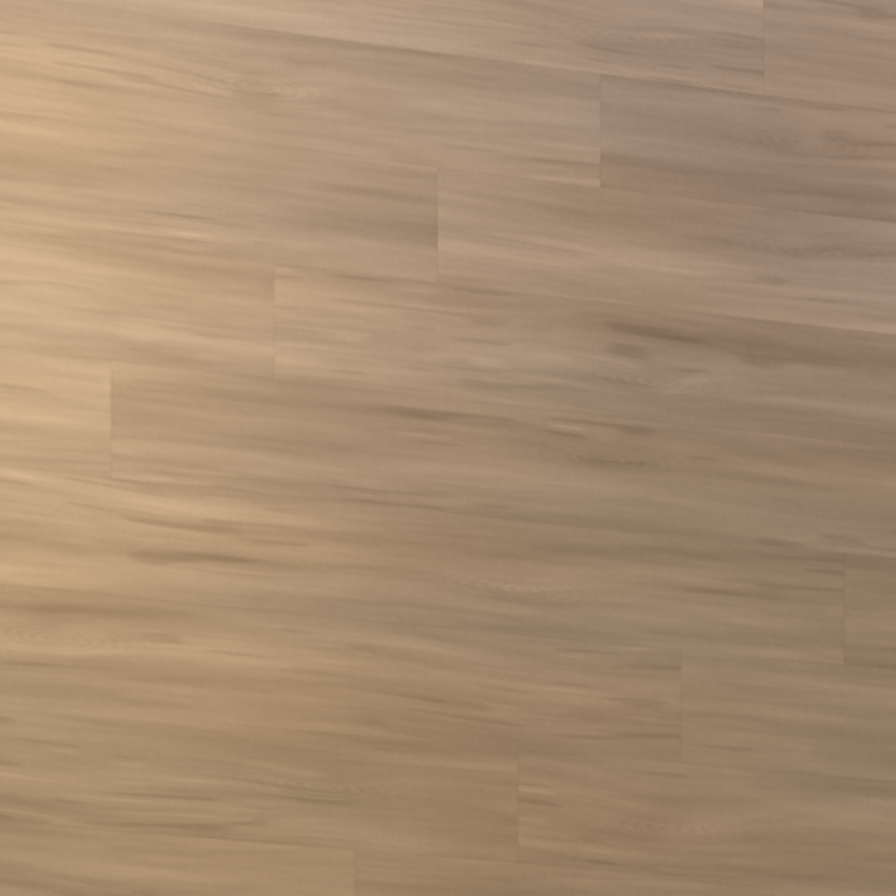
Give the GLSL for this texture, as a three.js fragment shader.

```glsl
// Pale oak floor: eight rows of long planks, slightly tilted, with stepped end joints.
// Each plank gets its own tone, stretched noise grain and a faint knot;
// warm light falls from the upper left over the whole floor.
varying vec2 vUv;

float hash(vec2 p) {
  return fract(sin(dot(p, vec2(127.1, 311.7))) * 43758.5453);
}

float noise(vec2 p) {
  vec2 i = floor(p), f = fract(p);
  f = f * f * (3.0 - 2.0 * f);
  return mix(mix(hash(i), hash(i + vec2(1.0, 0.0)), f.x),
             mix(hash(i + vec2(0.0, 1.0)), hash(i + 1.0), f.x), f.y);
}

float fbm(vec2 p) {
  float sum = 0.0, amp = 0.5;
  for (int i = 0; i < 4; i++) {
    sum += amp * noise(p);
    p = p * 2.03 + 17.3;
    amp *= 0.5;
  }
  return sum;
}

// Brightness offset of the wood at a point of the floor
float planks(vec2 uv) {
  // Rows fan out a little: steeper at the top than at the bottom
  float across = uv.y + uv.x * (0.08 + 0.06 * uv.y);
  float rowPos = (across - 0.084) / 0.132;
  float row = floor(rowPos);
  float along = uv.x - 0.306 - 0.182 * (row - 4.0);
  vec2 id = vec2(floor(along), row);
  vec2 local = vec2(fract(along), fract(rowPos));
  float seed = hash(id + 3.7);

  // Knot: grain lines bend around an elongated centre
  vec2 knot = vec2(0.15 + 0.7 * hash(id + 11.2), 0.3 + 0.4 * hash(id + 23.9));
  vec2 d = (local - knot) * vec2(1.0, 0.132);
  float reach = exp(-dot(d * vec2(13.0, 36.0), d * vec2(13.0, 36.0)));

  // Grain, from broad bands to fine fibres
  vec2 g = vec2(uv.x, across + 0.012 * reach) + seed * vec2(37.0, 19.0);
  g.y += 0.016 * (noise(g * vec2(4.0, 9.0)) - 0.5);
  float bands = fbm(g * vec2(2.2, 24.0)) - 0.47;
  float streaks = fbm(g * vec2(5.0, 75.0) + 40.0) - 0.47;
  float fibres = noise(g * vec2(24.0, 230.0)) - 0.5;
  float tone = 0.17 * bands + 0.11 * streaks + 0.02 * fibres;
  tone += 0.045 * (seed - 0.5);

  // Sparse dark pores and pale flecks
  float patchy = smoothstep(0.45, 0.75, noise(g * vec2(5.0, 22.0) + 9.0));
  float vein = noise(g * vec2(13.0, 150.0) + 71.0);
  tone += patchy * (0.04 * smoothstep(0.7, 0.95, vein) - 0.05 * smoothstep(0.3, 0.08, vein));

  // Faint arched rings and a shaded core
  float rings = sin(length(d * vec2(1.0, 4.0)) * 420.0 + 7.0 * bands);
  tone += reach * (0.014 * rings - 0.03 * smoothstep(0.4, 0.7, noise(g * vec2(22.0, 45.0))));

  // Thin soft seams between rows and at plank ends
  float sideGap = min(local.y, 1.0 - local.y) * 0.132;
  float endGap = min(local.x, 1.0 - local.x);
  tone -= 0.022 * (1.0 - smoothstep(0.0, 0.003, sideGap)) * noise(g * vec2(9.0, 3.0));
  tone -= 0.018 * (1.0 - smoothstep(0.0, 0.0025, endGap));
  return tone;
}

void main() {
  // Four nearby samples smooth the plank edges
  float tone = 0.0;
  for (int i = 0; i < 4; i++) {
    vec2 corner = vec2(mod(float(i), 2.0), floor(float(i) * 0.5)) - 0.5;
    tone += 0.25 * planks(vUv + corner * 0.0016);
  }

  // Light: warm glow at left, greyish rose at the top, brown at lower right
  vec3 lower = mix(vec3(0.66, 0.55, 0.42), vec3(0.575, 0.485, 0.385), smoothstep(0.0, 1.0, vUv.x));
  vec3 upper = mix(vec3(0.74, 0.63, 0.515), vec3(0.62, 0.53, 0.46), smoothstep(0.0, 0.9, vUv.x));
  vec3 color = mix(lower, upper, smoothstep(0.0, 0.95, vUv.y));
  vec2 toGlow = (vUv - vec2(-0.05, 0.72)) / vec2(0.38, 0.42);
  color += vec3(0.10, 0.085, 0.06) * exp(-dot(toGlow, toGlow));

  // Wood tone, with a slight warm and cool drift
  color *= 1.0 + tone * vec3(1.45, 1.55, 1.7);
  float drift = noise(vec2(vUv.x * 3.0, (vUv.y + 0.1 * vUv.x) * 14.0)) - 0.5;
  color += drift * vec3(0.016, 0.0, -0.014);
  color += 0.012 * (noise(vUv * 260.0) - 0.5);
  gl_FragColor = vec4(color, 1.0);
}
```
